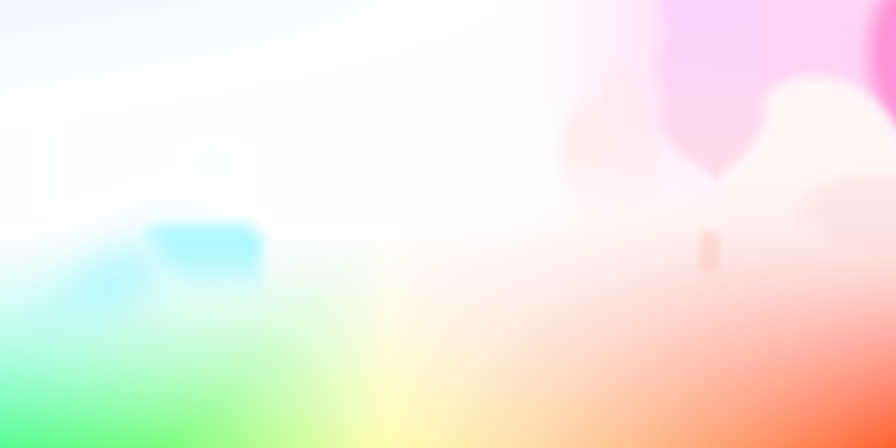
Reproduce this background procedurally as a Shadertoy shader.

```glsl
// Pale rainbow mist: a hue-wheel floor under a white sky with soft pink trees.

const vec2 FOCUS = vec2(0.87, 0.5); // centre of the hue wheel, on the horizon

const vec3 WHITE = vec3(1.0, 0.993, 0.995);
const vec3 ICE = vec3(0.96, 0.985, 1.0);
const vec3 FAINT_BLUE = vec3(0.98, 0.99, 1.0);
const vec3 ORCHID = vec3(1.0, 0.83, 0.96);
const vec3 HOT_PINK = vec3(1.0, 0.58, 0.84);
const vec3 SHELL = vec3(1.0, 0.965, 0.972);
const vec3 LILAC = vec3(0.98, 0.83, 0.98);
const vec3 ROSE = vec3(1.0, 0.86, 0.91);
const vec3 BLUSH = vec3(1.0, 0.93, 0.92);
const vec3 CORAL = vec3(0.99, 0.84, 0.82);
const vec3 AQUA = vec3(0.66, 0.97, 1.0);

float hash(vec2 p) {
    return fract(sin(dot(p, vec2(127.1, 311.7))) * 43758.5453);
}

float noise(vec2 p) {
    vec2 i = floor(p), f = fract(p);
    f = f * f * (3.0 - 2.0 * f);
    vec2 e = vec2(0.0, 1.0);
    return mix(mix(hash(i), hash(i + e.yx), f.x),
               mix(hash(i + e.xy), hash(i + e.yy), f.x), f.y);
}

vec3 hueColor(float degrees) {
    vec3 k = mod(degrees / 60.0 + vec3(0.0, 4.0, 2.0), 6.0);
    return clamp(abs(k - 3.0) - 1.0, 0.0, 1.0);
}

// Soft coverage of a signed distance
float cover(float d, float blur) {
    return 1.0 - smoothstep(-blur, blur, d);
}

float ellipse(vec2 p, vec2 center, vec2 radius) {
    return (length((p - center) / radius) - 1.0) * min(radius.x, radius.y);
}

float roundBox(vec2 p, vec2 center, vec2 halfSize, float corner) {
    vec2 q = abs(p - center) - halfSize + corner;
    return length(max(q, 0.0)) + min(max(q.x, q.y), 0.0) - corner;
}

// Crown that narrows to a point between the heights foot and shoulder
float crown(vec2 p, float x, float halfWidth, float foot, float shoulder) {
    float w = mix(-0.03, halfWidth, smoothstep(foot, shoulder, p.y));
    return abs(p.x - x) - w;
}

// Floor tint: hue follows the angle around the focus
vec3 floorTint(vec2 p) {
    vec2 d = p - FOCUS;
    float angle = degrees(atan(d.x, max(-d.y, 0.001)));
    float hue = 60.0 - angle * (d.x < 0.0 ? 1.35 : 0.67);
    float strength = 0.3 + (d.x < 0.0 ? -0.42 * d.x : 0.39 * d.x * d.x);
    float depth = pow(clamp(-d.y / FOCUS.y, 0.0, 1.0), 1.35);
    return mix(vec3(1.0), hueColor(hue), strength * depth);
}

vec3 sky(vec2 p) {
    // Icy upper left over white
    float rise = p.y - 0.70 - 0.17 * p.x;
    float ice = smoothstep(-0.02, 0.3, rise) * (1.0 - smoothstep(0.4, 1.3, p.x));
    vec3 col = mix(WHITE, ICE, ice);
    float dim = cover(roundBox(p, vec2(0.112, 0.63), vec2(0.018, 0.09), 0.01), 0.02);
    dim = max(dim, cover(ellipse(p, vec2(0.48, 0.64), vec2(0.06, 0.045)), 0.02));
    col = mix(col, FAINT_BLUE, 0.7 * dim);

    // Pink air on the right, with a pale dome below it
    float air = smoothstep(1.15, 1.72, p.x) * smoothstep(0.55, 1.0, p.y + 0.12);
    col = mix(col, ORCHID, air);
    col = mix(col, HOT_PINK, cover(ellipse(p, vec2(2.08, 0.88), vec2(0.14, 0.2)), 0.035));
    return mix(col, SHELL, cover(ellipse(p, vec2(1.82, 0.55), vec2(0.22, 0.28)), 0.02));
}

vec3 trees(vec3 col, vec2 p) {
    float sway = 0.03 * (noise(p * 14.0) - 0.5);
    vec2 q = p + vec2(sway, 0.0);
    float low = cover(ellipse(q, vec2(1.32, 0.64), vec2(0.07, 0.14)), 0.025);
    low = max(low, cover(ellipse(q, vec2(1.39, 0.66), vec2(0.08, 0.18)), 0.025));
    col = mix(col, mix(BLUSH, ROSE, 0.4), 0.6 * low * smoothstep(0.47, 0.7, p.y));
    vec3 leaf = mix(ROSE, LILAC, smoothstep(0.6, 0.95, p.y));
    return mix(col, leaf, 0.95 * cover(crown(q, 1.59, 0.115, 0.54, 0.74), 0.025));
}

void mainImage(out vec4 fragColor, in vec2 fragCoord) {
    vec2 p = fragCoord / iResolution.xy * vec2(2.0, 1.0);
    vec3 col = trees(sky(p), p);

    // Horizon haze, bush and post on the right
    float haze = smoothstep(1.0, 1.75, p.x) * (1.0 - smoothstep(0.44, 0.6, p.y));
    col = mix(col, BLUSH, haze);
    float bush = cover(ellipse(p, vec2(1.96, 0.53), vec2(0.17, 0.08)), 0.025);
    col = mix(col, vec3(1.0, 0.89, 0.89), 0.8 * bush);
    float post = cover(roundBox(p, vec2(1.585, 0.44), vec2(0.022, 0.045), 0.02), 0.015);
    col = mix(col, CORAL, 0.7 * post);

    col *= floorTint(p);

    // Aqua block with a glow trailing down to the left
    float block = cover(roundBox(p, vec2(0.44, 0.4), vec2(0.145, 0.1), 0.05), 0.03);
    block *= smoothstep(0.26, 0.43, p.x + 0.4 * (p.y - 0.4)) * smoothstep(0.3, 0.46, p.y);
    vec2 g = (p - vec2(0.25, 0.37)) * mat2(0.86, 0.5, -0.5, 0.86);
    float glow = exp(-dot(g * vec2(6.0, 12.0), g * vec2(6.0, 12.0)));
    col = mix(col, AQUA, max(0.9 * block, 0.65 * glow));

    fragColor = vec4(clamp(col, 0.0, 1.0), 1.0);
}
```
